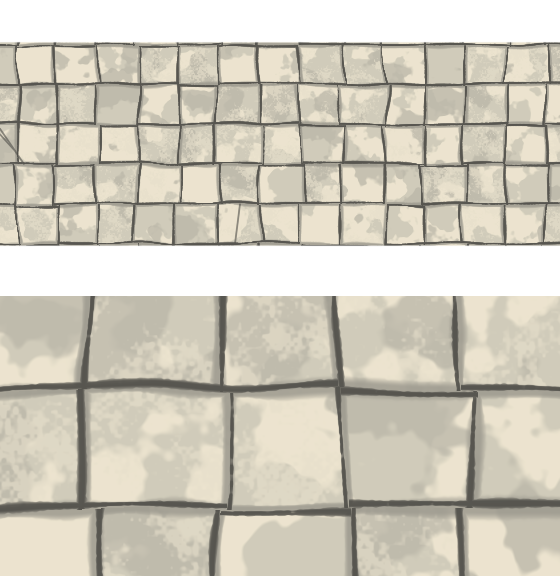
Top, the full canvas; bottom, a detail of the centre.
Reproduce this texture procedurally as a Shadertoy shader.

```glsl
// A band of hand-drawn paving stones, five courses high, on white paper.
// A gently warped grid with jittered joints gives each stone its own washes;
// grainy charcoal strokes run beside soft grey mortar. Units: canvas heights.

const vec3 PAPER = vec3(1.0);
const vec3 CREAM = vec3(0.925, 0.892, 0.810);
const vec3 STONE = vec3(0.815, 0.796, 0.728);
const vec3 SHADE = vec3(0.725, 0.710, 0.655);
const vec3 MORTAR = vec3(0.610, 0.598, 0.555);
const vec3 CHARCOAL = vec3(0.300, 0.295, 0.275);

const vec2 ORIGIN = vec2(0.052, 0.1276);
const vec2 PITCH = vec2(0.1463, 0.1420);
const vec2 BAND = vec2(0.1224, 0.8490);

float hash(vec2 p) {
    vec3 q = fract(p.xyx * 0.1031);
    q += dot(q, q.yzx + 33.33);
    return fract((q.x + q.y) * q.z);
}

float noise(vec2 p) {
    vec2 i = floor(p), f = fract(p);
    f = f * f * (3.0 - 2.0 * f);
    return mix(mix(hash(i), hash(i + vec2(1, 0)), f.x),
               mix(hash(i + vec2(0, 1)), hash(i + vec2(1, 1)), f.x), f.y);
}

float fbm(vec2 p) {
    float sum = 0.0, amp = 0.54;
    for (int i = 0; i < 4; i++) {
        sum += amp * noise(p);
        p = mat2(1.6, 1.2, -1.2, 1.6) * p + 7.3;
        amp *= 0.5;
    }
    return sum;
}

// Horizontal position of a slanted joint at height y within its course
float jointX(float col, float row, float y) {
    vec2 id = vec2(col, row) + 40.0;
    float shift = 0.16 * (hash(id) - 0.5) + 0.08 * (hash(vec2(col + 60.0, 3.0)) - 0.5);
    float lean = 0.17 * (hash(id + 19.7) - 0.5);
    float bow = 0.10 * (hash(id + 51.3) - 0.5);
    return col + shift + lean * (y - 0.5) + bow * y * (1.0 - y);
}

// Uneven stroke: d is the distance across it, along is the place on it
float stroke(float d, float along, float seed, float halfWidth, float grain) {
    float pressure = noise(vec2(along * 2.3, seed * 7.1 + 20.0));
    float w = halfWidth * mix(0.45, 1.3, pressure);
    float body = 1.0 - smoothstep(0.35 * w, 1.4 * w, abs(d));
    return body * smoothstep(0.15, 0.65, body + 0.5 * pressure - 0.75 * grain);
}

float segmentDistance(vec2 p, vec2 a, vec2 b) {
    vec2 ab = b - a;
    return length(p - a - ab * clamp(dot(p - a, ab) / dot(ab, ab), 0.0, 1.0));
}

// Washes of two tones with blotchy edges, plus chalk grain on some stones
vec3 stoneColor(vec2 g, vec2 id, float grain) {
    float kind = hash(id + 81.0);
    vec2 place = g + 13.0 * vec2(hash(id + 5.0), hash(id + 9.0));
    float wash = fbm(place * 1.7);
    float level = mix(0.34, 0.66, kind);
    vec3 c = mix(STONE, CREAM, smoothstep(level - 0.025, level + 0.035, wash));
    float shadeLevel = mix(0.66, 0.50, hash(id + 33.0));
    float shade = smoothstep(shadeLevel, shadeLevel + 0.06, fbm(place * 1.5 + 31.0));
    c = mix(c, SHADE, 0.75 * shade);
    float chalky = step(0.5, hash(id + 67.0));
    float scuff = noise(mat2(0.8, 0.6, -0.6, 0.8) * place * vec2(3.0, 5.0));
    float chalk = smoothstep(0.50, 0.75, 0.55 * grain + 0.55 * scuff);
    return mix(c, mix(STONE, CREAM, 0.8), 0.65 * chalky * chalk);
}

void mainImage(out vec4 fragColor, in vec2 fragCoord) {
    vec2 p = fragCoord / iResolution.y;
    float px = 1.0 / iResolution.y;
    float grain = 0.6 * noise(p * 210.0) + 0.4 * noise(p.yx * 130.0 + 9.0);

    // Warped grid, then the stone holding this point
    vec2 g = (p - ORIGIN) / PITCH;
    g += 0.10 * (vec2(noise(g * 1.3 + 30.0), noise(g * 1.3 + 70.0)) - 0.5);
    float row = floor(g.y), fy = g.y - row;
    float col = floor(g.x);
    if (g.x < jointX(col, row, fy)) col -= 1.0;
    else if (g.x > jointX(col + 1.0, row, fy)) col += 1.0;
    vec3 color = stoneColor(g, vec2(col, row) + 40.0, grain);

    // Signed distances to the nearest upright joint and the nearest course line
    float left = g.x - jointX(col, row, fy);
    float right = g.x - jointX(col + 1.0, row, fy);
    bool nearLeft = left < -right;
    float dx = nearLeft ? left : right;
    float joint = nearLeft ? col : col + 1.0;
    float line = round(g.y), dy = g.y - line;

    // Soft mortar
    float mortar = max(stroke(dx, g.y, joint + 50.0, 0.060, 0.5 * grain),
                       stroke(dy, g.x, line + 90.0, 0.072, 0.5 * grain));
    color = mix(color, MORTAR, 0.85 * mortar);

    // Charcoal beside the mortar, on a side chosen per joint
    float sideX = hash(vec2(joint, row) + 120.0) < 0.5 ? -0.025 : 0.025;
    float sideY = hash(vec2(col, line) + 150.0) < 0.25 ? -0.030 : 0.032;
    float dark = max(stroke(dx - sideX, g.y, joint + 11.0, 0.036, grain),
                     stroke(dy - sideY, g.x, line + 31.0, 0.038, grain));
    color = mix(color, CHARCOAL, 0.88 * dark);

    // Hairline cracks
    float crack = min(segmentDistance(p, vec2(0.0, 0.54), vec2(0.085, 0.415)),
                      segmentDistance(p, vec2(0.0, 0.52), vec2(0.055, 0.46)));
    crack = min(crack, segmentDistance(p, vec2(0.857, 0.27), vec2(0.840, 0.135)));
    color = mix(color, CHARCOAL, 0.6 * (1.0 - smoothstep(0.001, 0.002 + px, crack)));

    // Trim to the band
    float inside = smoothstep(-px, px, min(p.y - BAND.x, BAND.y - p.y));
    fragColor = vec4(mix(PAPER, color, inside), 1.0);
}
```
